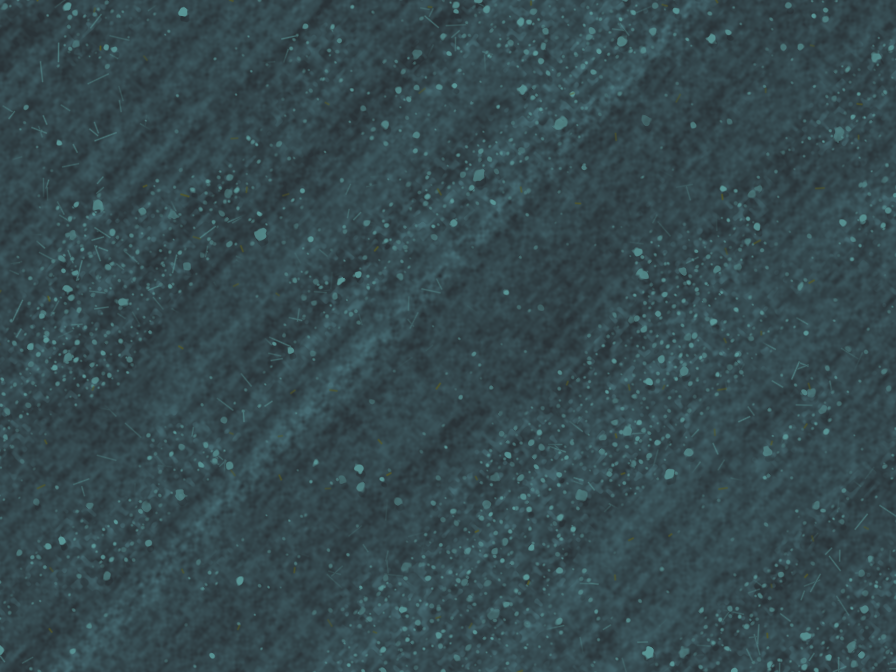
Write a Shadertoy shader that draws this texture.

```glsl
// Dark teal scraped ground: diagonal furrows, pale flecks, fine needles and olive specks.

const vec3 SHADOW = vec3(0.180, 0.235, 0.255);
const vec3 HAZE   = vec3(0.250, 0.370, 0.398);
const vec3 FLECK  = vec3(0.360, 0.610, 0.610);
const vec3 OLIVE  = vec3(0.350, 0.355, 0.130);

const float FURROW_ANGLE = 0.815;   // radians from the horizontal
const float BASE_TONE    = 0.31;    // 0 = shadow, 1 = haze
const float GRAIN        = 0.58;
const float DUST         = 0.42;    // pale powder between the flecks
const float RIDGE_AT     = -0.072;  // offset of the bright ridge across the furrows
const float RIDGE_WIDTH  = 0.019;
const float CALM_AT      = -0.18;   // offset of the smooth, sparse strip
const float CALM_WIDTH   = 0.09;
const float SOFT         = 0.0017;  // edge softness, canvas heights

vec4 hash4(vec2 p, float seed) {
    vec4 h = fract(vec4(p.xyx, p.y + seed) * vec4(0.1031, 0.1030, 0.0973, 0.1099) + seed * 0.137);
    h += dot(h, h.wzxy + 33.33);
    return fract((h.xxyz + h.yzzw) * h.zywx);
}

float noise(vec2 p, float seed) {
    vec2 i = floor(p), f = fract(p);
    f = f * f * (3.0 - 2.0 * f);
    float low  = mix(hash4(i, seed).x, hash4(i + vec2(1, 0), seed).x, f.x);
    float high = mix(hash4(i + vec2(0, 1), seed).x, hash4(i + vec2(1, 1), seed).x, f.x);
    return mix(low, high, f.y);
}

float wave(vec2 p, float seed) { return noise(p, seed) - 0.5; }

float bump(float x, float centre, float width) {
    float d = (x - centre) / width;
    return exp(-d * d);
}

// How crowded the flecks are: clumps strung along furrows, rare in the calm strip
float crowding(vec2 q) {
    float lane = noise(q * vec2(2.2, 15.0), 5.0);
    float clump = noise(q * vec2(9.0, 16.0), 6.0);
    float cluster = smoothstep(0.32, 0.74, 0.55 * lane + 0.45 * clump);
    return (0.08 + 2.0 * cluster) * (1.0 - 0.85 * bump(q.y, CALM_AT, CALM_WIDTH));
}

// One jittered layer of uneven, lumpy flecks
float flecks(vec2 q, float cells, float share, float rMin, float rMax, float seed) {
    vec2 id = floor(q * cells);
    vec4 h = hash4(id, seed), k = hash4(id, seed + 7.0);
    vec2 centre = (id + 0.22 + 0.56 * h.xy) / cells;
    float present = step(h.z, share * crowding((id + 0.5) / cells));
    vec2 d = q - centre;
    d.x *= 0.75 + 0.5 * k.y;
    float radius = mix(rMin, rMax, h.w * h.w);
    radius *= 0.65 + 0.7 * noise(q * 170.0, seed + 3.0);
    float strength = mix(0.35, 0.95, k.x);
    return present * strength * (1.0 - smoothstep(radius - SOFT, radius + SOFT, length(d)));
}

// One jittered layer of short strokes in random directions
float strokes(vec2 q, float cells, float share, float halfLength, float halfWidth, float seed) {
    vec2 id = floor(q * cells);
    vec4 h = hash4(id, seed), k = hash4(id, seed + 7.0);
    vec2 d = q - (id + 0.3 + 0.4 * h.xy) / cells;
    float turn = 6.2832 * h.z;
    vec2 axis = vec2(cos(turn), sin(turn));
    float reach = halfLength * mix(0.35, 1.0, k.x * k.x);
    d -= axis * clamp(dot(d, axis), -reach, reach);
    float line = 1.0 - smoothstep(halfWidth - SOFT, halfWidth + SOFT, length(d));
    return step(h.w, share) * mix(0.5, 1.0, k.y) * line;
}

void mainImage(out vec4 fragColor, in vec2 fragCoord) {
    vec2 p = fragCoord / iResolution.y;
    float c = cos(FURROW_ANGLE), s = sin(FURROW_ANGLE);
    vec2 q = vec2(c * p.x + s * p.y, c * p.y - s * p.x);  // along, across

    // Furrows: stretched noise, weaker in the calm strip
    vec2 bent = q + vec2(0.0, 0.004 * wave(q * 7.0, 1.0));
    float calm = bump(q.y, CALM_AT, CALM_WIDTH);
    float furrows = 0.22 * wave(bent * vec2(0.9, 9.0), 11.0)
                  + 0.32 * wave(bent * vec2(1.5, 36.0), 12.0)
                  + 0.46 * wave(bent * vec2(3.0, 85.0), 13.0);
    float tone = BASE_TONE - 0.05 * calm + furrows * (1.0 - 0.45 * calm);
    tone -= 0.14 * bump(q.y, -0.27, 0.025);

    // Mottled soil and fine grain
    float grain = wave(q * vec2(105.0, 140.0), 21.0) + 0.6 * wave(q * 205.0, 25.0);
    tone += 0.16 * wave(q * 22.0, 22.0) + 0.24 * wave(q * 62.0, 23.0) + GRAIN * grain;
    float powder = smoothstep(0.55, 0.9, noise(q * 120.0 + 3.0, 26.0));
    tone += DUST * powder * min(crowding(q), 1.3);

    // Broken bright ridge
    float ridge = bump(bent.y, RIDGE_AT, RIDGE_WIDTH);
    tone += ridge * (0.14 + 0.4 * noise(q * vec2(6.0, 50.0), 24.0) + 0.5 * grain);

    // Small shadows beside the large flecks
    tone -= 0.45 * flecks(q + vec2(0.004, 0.008), 26.0, 0.24, 0.004, 0.008, 31.0);
    vec3 colour = mix(SHADOW, HAZE, clamp(tone, -0.25, 1.4));

    // Flecks from large to dusty
    float pale = flecks(q, 26.0, 0.24, 0.0036, 0.0082, 31.0);
    pale = max(pale, flecks(q, 45.0, 0.27, 0.0024, 0.0050, 32.0));
    pale = max(pale, 0.75 * flecks(q, 80.0, 0.25, 0.0014, 0.0028, 33.0));

    // Needles gathered in small tufts
    float tuft = smoothstep(0.60, 0.78, noise(q * vec2(6.0, 9.0), 41.0)) * (1.0 - calm);
    for (float i = 0.0; i < 4.0; i++) {
        float needle = strokes(q + 0.23 * i, 17.0, 0.42, 0.017, 0.0009, 42.0 + i);
        pale = max(pale, 0.65 * tuft * needle);
    }
    colour = mix(colour, FLECK, pale);

    // Sparse olive specks
    float olive = strokes(p + 0.11, 14.0, 0.30, 0.006, 0.0012, 51.0);
    colour = mix(colour, OLIVE, 0.85 * olive);

    fragColor = vec4(colour, 1.0);
}
```
